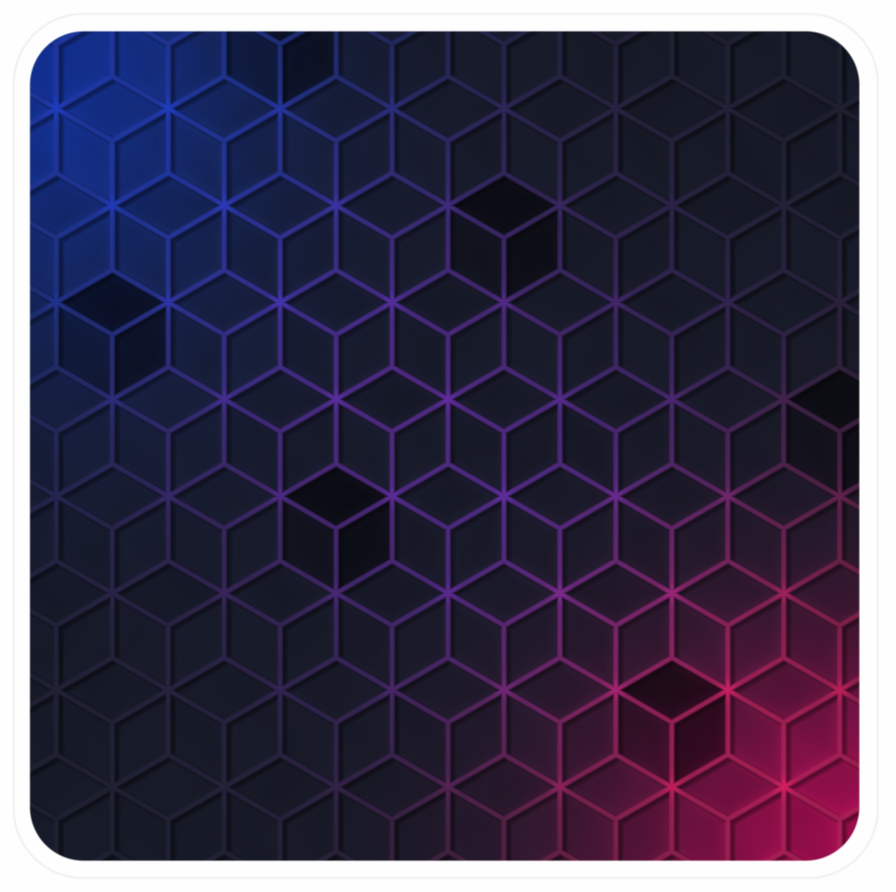
Reproduce this background procedurally as a WebGL 1 fragment shader.

```glsl
precision highp float;
// Rounded dark panel of stacked cubes: a hexagonal grid, each cell split
// into three rhombic faces by spokes. Embossed seams glow from blue through
// violet to crimson along the falling diagonal; a few cubes are darkened.
uniform vec2 u_resolution;

const float VIEW_HEIGHT = 7.97;   // canvas height, in cube widths
const float ROW = 0.8660254;      // distance between cube rows
const float SIDE = 0.5773503;     // side of a cube hexagon
const vec2 CORNER = vec2(0.5, 0.2886751);

float hash(vec2 p) {
  return fract(sin(dot(p, vec2(41.3, 289.1))) * 4375.5);
}

// Centre of the pointy-topped hexagon that holds q
vec2 cubeCentre(vec2 q) {
  vec2 period = vec2(1.0, 2.0 * ROW);
  vec2 a = floor(q / period + 0.5) * period;
  vec2 b = (floor(q / period) + 0.5) * period;
  return length(q - a) < length(q - b) ? a : b;
}

float segmentDistance(vec2 p, vec2 tip) {
  return length(p - tip * clamp(dot(p, tip) / dot(tip, tip), 0.0, 1.0));
}

// Distance to the nearest seam: hexagon outline or one of three spokes
float seamDistance(vec2 q) {
  vec2 h = q - cubeCentre(q);
  vec2 m = vec2(abs(h.x), h.y);
  float outline = 0.5 - max(m.x, dot(abs(h), vec2(0.5, ROW)));
  float spokes = min(segmentDistance(m, CORNER), segmentDistance(h, vec2(0.0, -SIDE)));
  return min(outline, spokes);
}

// Distance to the nearest point where six seams meet
float starDistance(vec2 h) {
  return min(length(vec2(abs(h.x), h.y) - CORNER), length(h + vec2(0.0, SIDE)));
}

float stroke(float d, float halfWidth, float soft) {
  return 1.0 - smoothstep(halfWidth - soft, halfWidth + soft, d);
}

float roundedBox(vec2 p, vec2 halfSize, float radius) {
  vec2 e = abs(p) - halfSize + radius;
  return length(max(e, 0.0)) + min(max(e.x, e.y), 0.0) - radius;
}

float falloff(float d, float reach) {
  return exp(-d * d / (reach * reach));
}

// 1 for the few cubes that are darkened, in two staggered diagonals
float darkCube(vec2 centre) {
  float found = 0.0;
  for (int j = 0; j < 2; j++) {
    for (int k = 0; k < 3; k++) {
      float fj = float(j), fk = float(k);
      vec2 spot = vec2(-3.0 + floor(2.5 * fk) + 1.5 * fj, ROW * (3.0 * fj - 2.0 * fk));
      found = max(found, 1.0 - step(0.1, length(centre - spot)));
    }
  }
  return found;
}

// Dark ground lit blue at upper left and crimson at lower right
vec3 groundColour(vec2 p) {
  vec3 ground = vec3(0.088, 0.100, 0.152);
  float blue = falloff(length((p - vec2(-3.75, 3.7)) * vec2(1.0, 0.75)), 2.1);
  float crimson = falloff(length((p - vec2(3.7, -3.7)) * vec2(0.85, 1.0)), 1.95);
  ground = mix(ground, vec3(0.07, 0.19, 0.58), blue);
  return mix(ground, vec3(0.62, 0.05, 0.30), crimson);
}

vec3 seamHue(float along) {
  vec3 blue = vec3(0.13, 0.24, 0.76);
  vec3 violet = vec3(0.39, 0.18, 0.64);
  vec3 crimson = vec3(0.82, 0.13, 0.38);
  vec3 hue = mix(blue, violet, smoothstep(-3.8, -0.4, along));
  return mix(hue, crimson, smoothstep(0.6, 3.8, along));
}

vec3 cubePattern(vec2 p, float pixel) {
  vec2 q = p - vec2(0.0, 0.995);
  vec2 centre = cubeCentre(q);
  vec2 h = q - centre;

  // Faces: 0 top, 1 left, 2 right
  float face = h.y > abs(h.x) * SIDE ? 0.0 : (h.x < 0.0 ? 1.0 : 2.0);
  float dimmed = face < 0.5 ? 0.48 : (face < 1.5 ? 0.72 : 0.55);
  float shade = 0.95 + 0.08 * hash(floor(centre * 2.0 + 0.5) + face * 7.0);
  shade += 0.02 * sin(p.x * 9.0 + 2.0 * sin(p.y * 5.0)) - 0.06 * h.y;
  vec3 colour = groundColour(p) * shade * mix(1.0, dimmed, darkCube(centre));

  // Emboss: a soft shadow to the lower right of every seam
  float soft = max(0.014, pixel);
  float shadow = stroke(seamDistance(q - vec2(0.036, -0.024)), 0.026, 0.026);
  colour *= 1.0 - 0.42 * shadow;

  // Seams glow along the falling diagonal and fade away from it
  float along = (p.x - p.y) * 0.7071;
  float glow = falloff((p.x + p.y) * 0.7071, 2.5);
  float star = falloff(starDistance(h), 0.09);
  vec3 seam = mix(vec3(0.115, 0.130, 0.185), seamHue(along), glow * (0.78 + 0.3 * star));
  float d = seamDistance(q);
  colour += seamHue(along) * glow * 0.07 * falloff(d, 0.07);
  return mix(colour, seam, 0.88 * stroke(d, 0.021, soft));
}

void main() {
  float pixel = VIEW_HEIGHT / u_resolution.y;
  vec2 p = (gl_FragCoord.xy - 0.5 * u_resolution) * pixel;

  // White mount with a faint outer rim, then the panel
  vec3 mount = vec3(0.995);
  float rim = abs(roundedBox(p + vec2(0.02, 0.0), vec2(3.86), 0.62));
  mount -= 0.06 * stroke(rim, 0.008, max(0.012, pixel));
  float panel = roundedBox(p + vec2(0.03, 0.0), vec2(3.705), 0.48);
  float inside = stroke(panel, 0.0, max(0.012, 0.8 * pixel));
  gl_FragColor = vec4(mix(mount, cubePattern(p, pixel), inside), 1.0);
}
```
